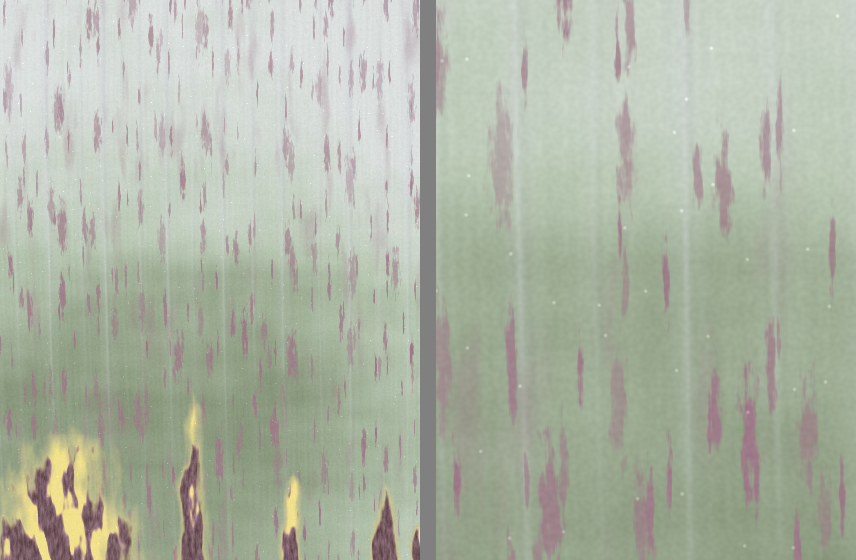
Left, the full canvas; right, a detail of the centre.
Reproduce this texture procedurally as a Shadertoy shader.

```glsl
// Pale green leaf with upright veins, mauve streaks and yellow-brown scorched tips.
#define VEIN_GAP 0.0535
#define VEIN_STRENGTH 0.40
#define STREAK_CHANCE 0.66
#define STREAK_RAGGED 0.72
#define GRAIN 0.027
#define SHADE_GREEN vec3(0.535, 0.595, 0.485)
#define MID_GREEN vec3(0.72, 0.78, 0.695)
#define PALE_GREEN vec3(0.86, 0.88, 0.872)
#define MAUVE vec3(0.62, 0.47, 0.535)
#define BROWN vec3(0.46, 0.35, 0.38)
#define STRAW vec3(0.78, 0.76, 0.56)
#define YELLOW vec3(0.96, 0.89, 0.55)

// Scorched tongues: centre x, top y, half width.
const vec3 TONGUES[5] = vec3[5](
    vec3(0.115, 0.225, 0.14), vec3(0.345, 0.28, 0.027), vec3(0.522, 0.15, 0.020),
    vec3(0.685, 0.13, 0.024), vec3(0.755, 0.07, 0.022));

vec2 hash2(vec2 p) {
    vec3 q = fract(p.xyx * vec3(0.1031, 0.1030, 0.0973));
    q += dot(q, q.yzx + 33.33);
    return fract((q.xx + q.yz) * q.zy);
}

float gradDot(vec2 cell, vec2 f, vec2 corner) {
    float angle = 6.2832 * hash2(cell + corner).x;
    return dot(vec2(cos(angle), sin(angle)), f - corner);
}

// Gradient noise, roughly -0.7 to 0.7.
float noise(vec2 p) {
    vec2 i = floor(p), f = p - i, e = vec2(1, 0);
    vec2 u = f * f * f * (f * (f * 6.0 - 15.0) + 10.0);
    return mix(mix(gradDot(i, f, e.yy), gradDot(i, f, e.xy), u.x),
               mix(gradDot(i, f, e.yx), gradDot(i, f, e.xx), u.x), u.y);
}

float fbm(vec2 p) {
    return noise(p) + 0.5 * noise(p * 2.03 + 17.0) + 0.25 * noise(p * 4.1 + 41.0);
}

// Soft daylight: pale above and to the right, a dim band across the middle.
vec3 leafBase(vec2 uv) {
    float light = 0.03 + 0.92 * smoothstep(0.25, 0.92, uv.y) + 0.12 * smoothstep(0.2, 0.0, uv.y);
    light += 0.40 * smoothstep(0.6, 1.0, uv.x) * (1.0 - 0.5 * uv.y);
    light += 0.10 * smoothstep(0.25, 0.0, uv.x) * smoothstep(0.2, 0.5, uv.y);
    vec2 glow = (uv - vec2(0.47, 0.59)) / vec2(0.22, 0.07);
    vec2 dim = (uv - vec2(0.55, 0.50)) / vec2(0.30, 0.05);
    light += 0.18 * exp(-dot(glow, glow)) - 0.15 * exp(-dot(dim, dim));
    light += 0.13 * fbm(uv * vec2(4.0, 8.0)) + 0.06 * noise(uv * vec2(7.0, 40.0));
    vec3 low = mix(SHADE_GREEN, MID_GREEN, clamp(light * 2.0, 0.0, 1.0));
    return mix(low, PALE_GREEN, clamp(light * 2.0 - 1.0, 0.0, 1.0));
}

// x: thin pale ridge, y: its wide halo, z: shaded flank.
vec3 veins(vec2 p) {
    float s = p.x / VEIN_GAP, id = floor(s);
    vec2 h = hash2(vec2(id, 5.0));
    float d = (s - id - 0.35 - 0.3 * h.x) * VEIN_GAP + 0.003 * noise(vec2(id * 7.3, p.y * 3.0));
    float strength = mix(0.45, 1.0, mod(id, 2.0)) * (0.7 + 0.3 * h.y);
    float flank = (d - 0.004) / 0.003;
    return strength * vec3(exp(-d * d / 4e-6), exp(-d * d / 1.2e-4), exp(-flank * flank));
}

// One ragged upright spindle per cell, four layers from thin to broad.
float streaks(vec2 p, float height) {
    float total = 0.0;
    float ragged = STREAK_RAGGED * fbm(p * vec2(230.0, 55.0));
    for (int k = 0; k < 4; k++) {
        float n = float(k);
        vec2 size = vec2(0.026 + 0.014 * n, 0.125 + 0.022 * n), q = p / size + 0.37 * n + 20.0;
        q.y += 9.0 * hash2(vec2(floor(q.x), n)).x;
        vec2 id = floor(q) + 71.0 * n, place = hash2(id), kind = hash2(id + 313.0);
        vec2 halfSize = vec2(0.0022 + 0.0019 * n, 0.026 + 0.005 * n) * (0.65 + 0.65 * kind.y);
        vec2 centre = vec2(0.25 + 0.5 * place.x, 0.38 + 0.24 * place.y);
        float d = 1.0 - length((fract(q) - centre) * size / halfSize) + ragged;
        float mask = smoothstep(-0.05, 0.65, d) * step(kind.x, STREAK_CHANCE);
        float depth = (0.5 + 0.5 * place.x) * mix(1.0, 0.7, smoothstep(0.35, 0.9, height));
        total = max(total, mask * depth * (k == 3 ? 0.85 : 1.0));
    }
    return total;
}

// Depth inside the nearest tongue, positive within.
float scorch(vec2 p) {
    float best = -1.0;
    for (int k = 0; k < 5; k++) {
        vec3 t = TONGUES[k];
        float sway = 0.016 * noise(vec2(p.y * 12.0, t.x * 90.0));
        float d = sqrt(max(1.0 - p.y / t.y, 0.0)) - abs(p.x - t.x + sway) / t.z;
        best = max(best, d - 3.0 * max(p.y - t.y, 0.0) / t.y);
    }
    return best;
}

void mainImage(out vec4 fragColor, in vec2 fragCoord) {
    vec2 uv = fragCoord / iResolution.xy, p = uv * vec2(0.75, 1.0);
    vec2 grown = p - vec2(0.035 * (1.0 - uv.x) * pow(1.0 - uv.y, 2.0), 0.0);
    // Blade, fibres and veins
    vec3 col = leafBase(uv) + 0.022 * noise(grown * vec2(190.0, 5.0));
    vec3 vein = veins(grown) * mix(0.25, 1.0, smoothstep(0.15, 0.75, uv.y));
    col = mix(col, vec3(0.83, 0.84, 0.86), VEIN_STRENGTH * vein.x + 0.3 * vein.y) - 0.03 * vein.z;
    // Mauve blush and streaks
    float blush = smoothstep(0.1, 0.75, fbm(grown * vec2(30.0, 6.0) + 8.0));
    col = mix(col, MAUVE, 0.28 * blush);
    col = mix(col, MAUVE, streaks(grown, uv.y));
    // Scorched tips: straw fringe, yellow flesh, brown dead tissue
    float burn = scorch(p) + 0.40 * fbm(p * vec2(40.0, 13.0));
    float dead = fbm(grown * vec2(30.0, 9.0) + 3.0) + 0.35 * smoothstep(0.22, 0.0, p.y) - 0.12;
    col = mix(col, STRAW, 0.8 * smoothstep(-0.3, 0.2, burn));
    col = mix(col, YELLOW, 0.95 * smoothstep(0.05, 0.5, burn));
    vec3 crust = mix(MAUVE, BROWN, smoothstep(0.0, 0.22, dead)) + 0.16 * fbm(p * vec2(170.0, 50.0));
    col = mix(col, crust, smoothstep(-0.06, 0.08, dead) * smoothstep(0.1, 0.32, burn));
    // Sparse dust and fine grain
    vec2 dust = p * 42.0, cell = floor(dust);
    float speck = length(dust - cell - 0.2 - 0.6 * hash2(cell + 9.0));
    col += 0.13 * smoothstep(0.07, 0.01, speck) * step(0.8, hash2(cell + 50.0).x);
    col += GRAIN * (noise(p * 310.0) + 0.6 * noise(p * 140.0));
    fragColor = vec4(clamp(col, 0.0, 1.0), 1.0);
}
```
